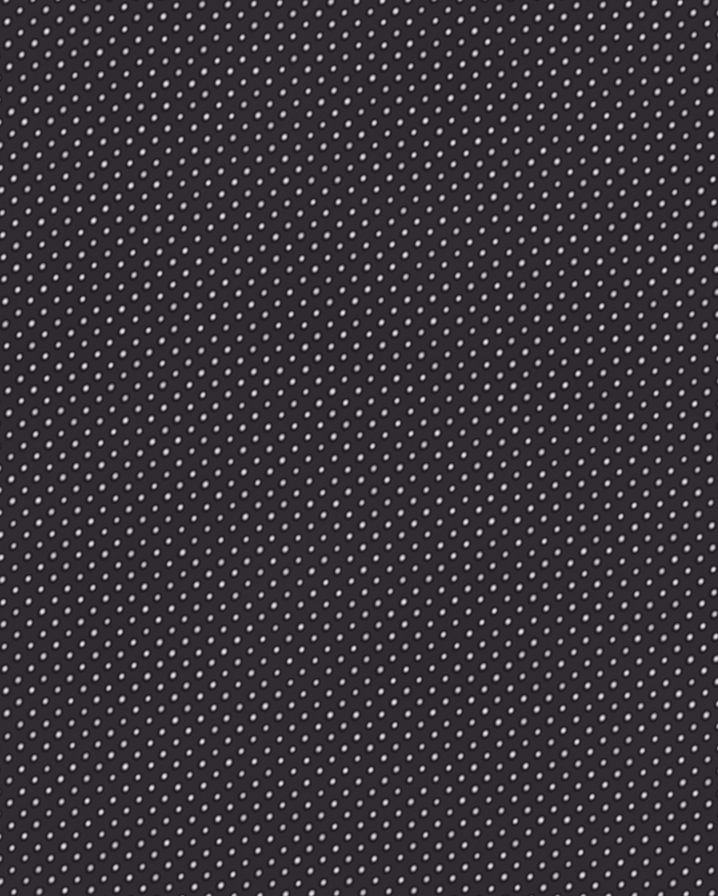
Give the GLSL for this pattern, as a Shadertoy shader.

```glsl
// Lengths are fractions of the canvas height.
const vec2  PITCH        = vec2(0.0289, 0.0249);
const vec2  PHASE        = vec2(0.001, -0.011);
const vec2  SKEW         = vec2(0.035, -0.030);
const float DOT_CORE     = 0.0006;
const float DOT_EDGE     = 0.0049;
const float DOT_ANGLE    = 0.95;
const vec2  DOT_STRETCH  = vec2(1.14, 0.88);
const float SHADOW_CORE  = 0.0050;
const float SHADOW_EDGE  = 0.0072;
const vec2  SHADOW_SHIFT = vec2(-0.0003, -0.0004);
const float JITTER       = 0.0005;
const float SIZE_VARY    = 0.08;
const float TONE_VARY    = 0.09;
const float WARP         = 0.0020;
const float MOTTLE       = 0.012;
const float WEAVE        = 0.008;
const vec3  CLOTH        = vec3(0.190, 0.170, 0.190);
const vec3  SHADOW       = vec3(0.135, 0.115, 0.135);
const vec3  THREAD       = vec3(0.870, 0.850, 0.870);

vec2 hash2(vec2 p) {
    vec3 q = fract(p.xyx * vec3(0.1031, 0.1030, 0.0973));
    q += dot(q, q.yzx + 33.33);
    return fract((q.xx + q.yz) * q.zy);
}

float cornerSlope(vec2 corner, vec2 offset) {
    return dot(hash2(corner + 71.0) * 2.0 - 1.0, offset);
}

float gradientNoise(vec2 p) {
    vec2 i = floor(p), f = p - i;
    vec2 u = f * f * f * (f * (f * 6.0 - 15.0) + 10.0);
    vec2 e = vec2(0.0, 1.0);
    return mix(mix(cornerSlope(i, f), cornerSlope(i + e.yx, f - e.yx), u.x),
               mix(cornerSlope(i + e, f - e), cornerSlope(i + 1.0, f - 1.0), u.x), u.y);
}

// Distance from the centre of a tilted oval, in equivalent circle radius.
float ovalRadius(vec2 p) {
    float c = cos(DOT_ANGLE), s = sin(DOT_ANGLE);
    return length(vec2(c * p.x + s * p.y, c * p.y - s * p.x) / DOT_STRETCH);
}

void mainImage(out vec4 fragColor, in vec2 fragCoord) {
    float pixel = 1.0 / iResolution.y;
    vec2 uv = (fragCoord - 0.5 * iResolution.xy) * pixel;

    // Slightly skewed and rippled cloth
    vec2 p = uv + SKEW * uv.yx - PHASE;
    p += WARP * vec2(gradientNoise(uv * 3.0), gradientNoise(uv * 3.0 + 19.0));

    // Two interleaved grids make the staggered rows
    float dotMask = 0.0, shadowMask = 0.0;
    float edge = max(DOT_EDGE, DOT_CORE + 1.5 * pixel);
    for (int i = 0; i < 2; i++) {
        vec2 grid = p / PITCH + 0.5 * float(i);
        vec2 cell = floor(grid + 0.5);
        vec2 id = cell + 200.0 + 400.0 * float(i);
        vec2 shift = hash2(id) - 0.5;
        vec2 vary = hash2(id + 137.0) * 2.0 - 1.0;
        vec2 local = (grid - cell) * PITCH - 2.0 * JITTER * shift;
        float size = 1.0 + SIZE_VARY * vary.x;
        float r = ovalRadius(local) / size;
        float rShadow = ovalRadius(local - SHADOW_SHIFT) / size;
        float tone = 1.0 + TONE_VARY * (vary.y - 0.3);
        dotMask = max(dotMask, tone * (1.0 - smoothstep(DOT_CORE, edge, r)));
        shadowMask = max(shadowMask, 1.0 - smoothstep(SHADOW_CORE, SHADOW_EDGE, rShadow));
    }

    // Broad mottling and fine diagonal weave
    float mottle = MOTTLE * gradientNoise(uv * 5.0 + 40.0);
    vec2 along = vec2(uv.x + uv.y, uv.y - uv.x);
    float weave = WEAVE * gradientNoise(along * vec2(70.0, 190.0) + 300.0);

    vec3 color = mix(CLOTH, SHADOW, shadowMask) + mottle + weave;
    color = mix(color, THREAD, dotMask);
    fragColor = vec4(clamp(color, 0.0, 1.0), 1.0);
}
```
